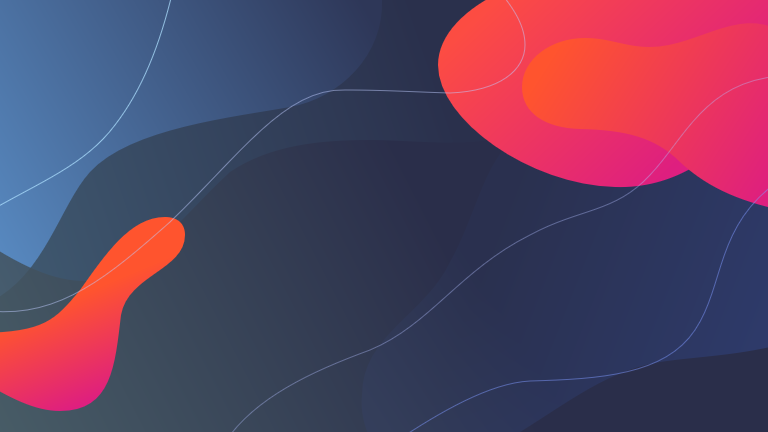
A Shadertoy shader for this background:

```glsl
// Canvas space is 4.32 units high, origin at the lower left
vec2 point, pen;
float pixel, nearest, side;

void moveTo(float x, float y) {
    pen = vec2(x, y);
    nearest = 1e3;
    side = 1.0;
}

// Updates the distance to the path and flips the side at each ray crossing
void lineTo(float x, float y) {
    vec2 end = vec2(x, y), along = end - pen, rel = point - pen;
    float t = clamp(dot(rel, along) / dot(along, along), 0.0, 1.0);
    nearest = min(nearest, length(rel - along * t));
    if ((pen.y > point.y) != (end.y > point.y) &&
        rel.x < along.x * rel.y / along.y) side = -side;
    pen = end;
}

// Cubic Bezier from the pen through two handles to an end point
void curveTo(float ax, float ay, float bx, float by, float x, float y) {
    vec2 start = pen, a = vec2(ax, ay), b = vec2(bx, by), end = vec2(x, y);
    for (int i = 1; i <= 16; i++) {
        float t = float(i) / 16.0, s = 1.0 - t;
        vec2 q = s*s*s*start + 3.0*s*t*(s*a + t*b) + t*t*t*end;
        lineTo(q.x, q.y);
    }
}

float fill() { return clamp(0.5 - side * nearest / pixel, 0.0, 1.0); }
float stroke() { return clamp(0.5 + (0.005 - nearest) / pixel, 0.0, 1.0); }

float ramp(float ax, float ay, float bx, float by) {
    vec2 a = vec2(ax, ay), d = vec2(bx, by) - a;
    return clamp(dot(point - a, d) / dot(d, d), 0.0, 1.0);
}

void mainImage(out vec4 fragColor, in vec2 fragCoord) {
    pixel = 4.32 / iResolution.y;
    point = fragCoord * pixel;
    vec3 navy = vec3(0.165, 0.18, 0.29);
    vec3 orange = vec3(1.0, 0.33, 0.18), magenta = vec3(0.87, 0.12, 0.5);
    vec3 color = mix(vec3(0.28, 0.36, 0.4), navy, ramp(0.0, 0.0, 4.3, 2.2));

    // Slate band
    moveTo(-0.3, 2.0);
    curveTo(0.22, 1.64, 0.55, 1.51, 0.85, 1.51);
    curveTo(1.35, 1.51, 1.8, 2.14, 2.3, 2.6);
    curveTo(2.7, 2.87, 3.2, 2.92, 3.7, 2.92);
    curveTo(4.1, 2.92, 4.6, 2.85, 5.0, 2.94);
    lineTo(5.0, 4.6); lineTo(-0.3, 4.6); lineTo(-0.3, 2.0);
    float band = fill();
    vec3 slate = mix(vec3(0.25, 0.35, 0.44), vec3(0.165, 0.19, 0.3), ramp(0.0, 1.8, 4.4, 3.3));
    color = mix(color, slate, band);

    // Blue corner, faint where it leaves the band
    moveTo(3.82, 4.6);
    lineTo(3.82, 4.32);
    curveTo(3.84, 3.77, 3.4, 3.34, 2.9, 3.25);
    curveTo(2.35, 3.15, 1.3, 3.04, 0.9, 2.6);
    curveTo(0.6, 2.27, 0.45, 1.57, -0.1, 1.3);
    lineTo(-0.3, 4.6); lineTo(3.82, 4.6);
    vec3 blue = mix(vec3(0.35, 0.55, 0.77), vec3(0.18, 0.215, 0.345), ramp(-0.2, 1.7, 3.8, 4.0));
    color = mix(color, blue, fill() * mix(0.12, 1.0, band));

    // Indigo wave on the right
    moveTo(5.1, 2.9);
    curveTo(4.82, 2.62, 4.75, 2.15, 4.5, 1.7);
    curveTo(4.25, 1.17, 3.62, 0.97, 3.62, 0.37);
    curveTo(3.6, 0.2, 3.65, 0.0, 3.75, -0.15);
    lineTo(4.95, -0.15);
    curveTo(5.6, 0.22, 6.0, 0.6, 6.6, 0.7);
    curveTo(7.0, 0.76, 7.4, 0.76, 7.9, 0.9);
    lineTo(7.9, 2.9); lineTo(5.1, 2.9);
    vec3 indigo = mix(vec3(0.205, 0.245, 0.355), vec3(0.165, 0.19, 0.31), ramp(3.6, 0.3, 5.0, 1.2));
    indigo = mix(indigo, vec3(0.18, 0.23, 0.42), ramp(5.0, 2.0, 7.8, 0.9));
    color = mix(color, indigo, fill());

    // Large red blob
    moveTo(5.05, 4.42);
    curveTo(4.65, 4.24, 4.38, 3.97, 4.38, 3.67);
    curveTo(4.38, 3.12, 5.3, 2.47, 6.15, 2.45);
    curveTo(6.45, 2.44, 6.7, 2.52, 6.9, 2.63);
    lineTo(7.9, 2.63); lineTo(7.9, 4.42); lineTo(5.05, 4.42);
    color = mix(color, mix(vec3(0.99, 0.3, 0.26), magenta, ramp(4.8, 4.2, 6.5, 2.4)), fill());

    // Orange tongue over it
    moveTo(7.9, 3.94);
    curveTo(7.45, 4.32, 7.0, 3.85, 6.5, 3.85);
    curveTo(6.25, 3.85, 6.1, 3.94, 5.85, 3.94);
    curveTo(5.5, 3.94, 5.22, 3.72, 5.22, 3.45);
    curveTo(5.22, 3.19, 5.45, 3.04, 5.8, 3.03);
    curveTo(6.25, 3.02, 6.55, 2.95, 6.8, 2.7);
    curveTo(7.1, 2.42, 7.45, 2.29, 7.9, 2.2);
    lineTo(7.9, 3.94);
    color = mix(color, mix(orange, magenta, ramp(5.4, 3.6, 7.6, 2.2)), fill());

    // Small blob at the left
    moveTo(-0.2, 0.99);
    curveTo(0.45, 1.0, 0.55, 1.12, 0.8, 1.42);
    curveTo(1.05, 1.77, 1.3, 2.15, 1.65, 2.15);
    curveTo(1.78, 2.15, 1.85, 2.08, 1.85, 1.97);
    curveTo(1.85, 1.62, 1.28, 1.57, 1.21, 1.17);
    curveTo(1.15, 0.67, 1.12, 0.21, 0.6, 0.21);
    curveTo(0.35, 0.21, 0.1, 0.34, -0.2, 0.52);
    lineTo(-0.2, 0.99);
    color = mix(color, mix(orange, magenta, ramp(0.5, 1.25, 0.9, 0.3)), fill());

    // Thin flowing lines
    moveTo(1.73, 4.42);
    curveTo(1.6, 3.87, 1.42, 3.42, 1.15, 3.07);
    curveTo(0.85, 2.67, 0.4, 2.5, -0.1, 2.21);
    color = mix(color, vec3(0.68, 0.88, 1.0), 0.75 * stroke());
    moveTo(-0.1, 1.21);
    curveTo(0.6, 1.14, 1.1, 1.57, 1.7, 2.1);
    curveTo(2.4, 2.77, 2.85, 3.44, 3.45, 3.42);
    curveTo(3.85, 3.42, 4.15, 3.4, 4.5, 3.39);
    curveTo(5.0, 3.41, 5.25, 3.62, 5.25, 3.87);
    curveTo(5.25, 4.05, 5.15, 4.22, 5.0, 4.4);
    color = mix(color, vec3(0.75, 0.8, 1.0), 0.5 * stroke());
    moveTo(2.25, -0.1);
    curveTo(2.55, 0.34, 3.1, 0.6, 3.7, 0.82);
    curveTo(4.3, 1.07, 4.6, 1.62, 5.3, 1.97);
    curveTo(5.8, 2.24, 6.15, 2.19, 6.5, 2.57);
    curveTo(6.85, 2.94, 7.05, 3.5, 7.8, 3.56);
    color = mix(color, vec3(0.7, 0.75, 1.0), 0.4 * stroke());
    moveTo(3.95, -0.1);
    curveTo(4.4, 0.2, 4.9, 0.49, 5.3, 0.51);
    curveTo(6.0, 0.53, 6.65, 0.57, 6.95, 1.02);
    curveTo(7.25, 1.47, 7.15, 2.07, 7.8, 2.52);
    color = mix(color, vec3(0.5, 0.6, 1.0), 0.5 * stroke());

    fragColor = vec4(color, 1.0);
}
```
